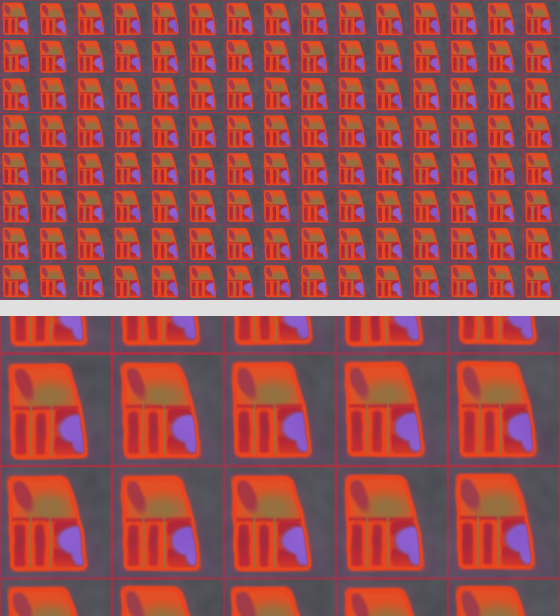
Top: the whole. Bottom: its middle third, enlarged.
This pattern is drawn by a Shadertoy shader. Its source:

```glsl
// Tiled grid of slanted orange cases with crimson slots and a violet pane on dusky grey.

const vec2 GRID = vec2(15.0, 8.0);

float hash(vec2 p) {
    return fract(sin(dot(p, vec2(127.1, 311.7))) * 43758.5);
}

// Gradient noise that wraps after a whole number of lattice steps
float corner(vec2 lattice, vec2 offset, vec2 period) {
    float angle = 6.2832 * hash(mod(lattice, period));
    return dot(vec2(cos(angle), sin(angle)), offset);
}

float noise(vec2 p, vec2 period) {
    vec2 i = floor(p), f = fract(p), e = vec2(1.0, 0.0);
    vec2 u = f * f * f * (f * (f * 6.0 - 15.0) + 10.0);
    return mix(mix(corner(i, f, period), corner(i + e, f - e, period), u.x),
               mix(corner(i + e.yx, f - e.yx, period), corner(i + 1.0, f - 1.0, period), u.x), u.y);
}

float roundBox(vec2 p, vec2 halfSize, float radius) {
    vec2 q = abs(p) - halfSize + radius;
    return length(max(q, 0.0)) + min(max(q.x, q.y), 0.0) - radius;
}

float blob(vec2 p, vec2 radii) {
    return (length(p / radii) - 1.0) * min(radii.x, radii.y);
}

float smoothMax(float a, float b, float k) {
    float h = max(k - abs(a - b), 0.0) / k;
    return max(a, b) + h * h * k * 0.25;
}

float cover(float d, float softness) {
    float s = max(softness, 4.0 / iResolution.y);
    return 1.0 - smoothstep(-s, s, d);
}

void mainImage(out vec4 fragColor, in vec2 fragCoord) {
    vec2 grid = fragCoord / iResolution.xy * GRID;
    vec2 id = mod(floor(grid), GRID), cell = fract(grid);
    float seed = hash(id + 3.7), seed2 = hash(id + 19.3);

    float coarse = noise(grid * 2.0, GRID * 2.0);
    float fine = noise(grid * 7.0 + 0.4, GRID * 7.0);
    vec2 p = cell + 0.025 * (vec2(seed, seed2) - 0.5) + 0.012 * vec2(fine, coarse);

    vec3 orange = vec3(0.91, 0.27, 0.12);
    vec3 crimson = vec3(0.70, 0.15, 0.22);
    vec3 mauve = vec3(0.55, 0.27, 0.35);
    vec3 olive = vec3(0.53, 0.46, 0.27);
    vec3 violet = vec3(0.54, 0.36, 0.80);

    // Dusky ground, greener toward the upper right of each cell
    vec3 col = mix(vec3(0.37, 0.29, 0.40), vec3(0.32, 0.32, 0.35), smoothstep(0.5, 1.6, cell.x + cell.y));
    col += 0.035 * coarse + 0.03 * fine;

    // Case silhouette with a bowed right side
    float rightEdge = 0.785 - 0.22 * p.y * p.y;
    float body = smoothMax(0.10 - 0.035 * p.y - p.x, p.x - rightEdge, 0.05);
    body = smoothMax(body, abs(p.y - 0.495) - 0.425, 0.07);
    col = mix(col, mauve, 0.5 * exp(-max(body, 0.0) * 28.0));
    col = mix(col, orange, cover(body, 0.018));

    // Upper panel: warm sheen, tan haze and a dark leaf on the left
    float upper = cover(body + 0.045, 0.02) * smoothstep(0.50, 0.55, p.y);
    col = mix(col, vec3(0.87, 0.34, 0.16), upper * 0.6);
    float haze = cover(blob(p - vec2(0.44, 0.62), vec2(0.20, 0.11 + 0.04 * seed)), 0.09);
    col = mix(col, olive, upper * haze * 0.85);
    vec2 leafPos = p - vec2(0.19 + 0.02 * seed2, 0.75);
    leafPos.x += 0.35 * leafPos.y;
    float leaf = blob(leafPos, vec2(0.065 + 0.02 * seed, 0.15));
    col = mix(col, mix(mauve, crimson, 0.3 + 0.4 * seed2), cover(leaf, 0.025) * upper * 0.9);

    // Crimson shelf below the upper panel
    float inside = cover(body + 0.03, 0.015);
    col = mix(col, crimson, inside * cover(abs(p.y - 0.525) - 0.018, 0.02) * 0.75);

    // Two upright slots with bright rims and dark cores
    for (int i = 0; i < 2; i++) {
        float k = float(i);
        vec2 q = p - vec2(0.18 + 0.18 * k, 0.295);
        float slot = roundBox(q, vec2(0.083 - 0.008 * k, 0.215), 0.06);
        col = mix(col, orange, cover(slot, 0.015));
        col = mix(col, crimson, cover(slot + 0.035, 0.02) * (0.75 + 0.2 * seed));
        float core = blob(q - vec2(0.0, 0.06), vec2(0.035, 0.12));
        col = mix(col, vec3(0.60, 0.17, 0.24), cover(core, 0.03) * 0.7);
    }

    // Olive dividers beside the slots
    float dividers = min(abs(p.x - 0.272), abs(p.x - 0.456)) - 0.009;
    dividers = max(dividers, abs(p.y - 0.33) - 0.23);
    col = mix(col, olive, cover(dividers, 0.012) * 0.8);

    // Right pane: crimson bands above and below a violet wedge
    float pane = smoothMax(0.485 - p.x, p.x - rightEdge + 0.035, 0.04);
    pane = smoothMax(pane, abs(p.y - 0.31) - 0.205, 0.05);
    float paneMask = cover(pane, 0.016);
    col = mix(col, mix(crimson, orange, 0.6 * smoothstep(0.24, 0.08, p.y)), paneMask);
    col = mix(col, orange, paneMask * cover(blob(p - vec2(0.51, 0.33), vec2(0.08, 0.06)), 0.03) * 0.7);
    float wedge = blob(p - vec2(0.69, 0.34 + 0.02 * (seed - 0.5)), vec2(0.165, 0.125));
    wedge = min(wedge, blob(p - vec2(0.72, 0.23), vec2(0.075, 0.11)));
    col = mix(col, mauve, paneMask * cover(wedge - 0.02, 0.015) * 0.6);
    col = mix(col, violet + 0.06 * coarse, paneMask * cover(wedge, 0.02));

    // Worn red rules on the cell borders with a faint green fringe
    vec2 border = min(cell, 1.0 - cell);
    float rule = min(border.x, border.y);
    col = mix(col, vec3(0.29, 0.34, 0.32), 0.45 * cover(abs(rule - 0.04) - 0.01, 0.015));
    float wear = 0.72 + 0.5 * noise(grid + 0.5, GRID);
    col = mix(col, vec3(0.70, 0.18, 0.25), cover(rule - 0.012, 0.01) * clamp(wear, 0.0, 1.0));

    fragColor = vec4(clamp(col, 0.0, 1.0), 1.0);
}
```
